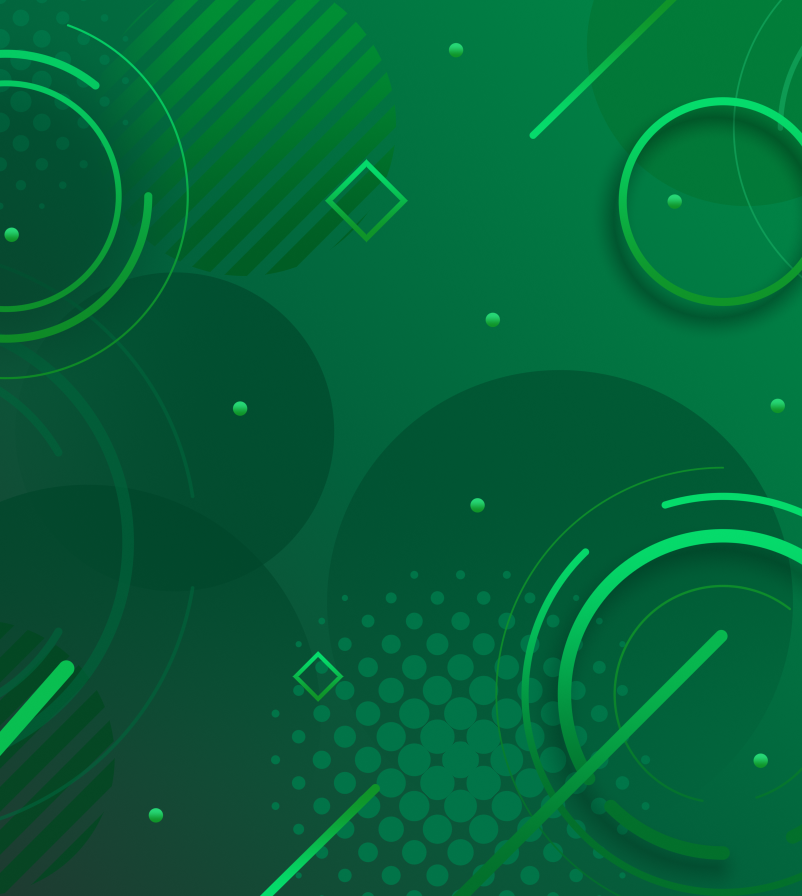
Reproduce this background procedurally as a WebGL 2 fragment shader.

```glsl
#version 300 es
precision highp float;
uniform vec2 u_resolution;
out vec4 fragColor;

const vec3 CHARCOAL = vec3(0.12, 0.23, 0.19);
const vec3 PINE = vec3(0.01, 0.38, 0.235);
const vec3 EMERALD = vec3(0.0, 0.55, 0.28);
const vec3 DEEP = vec3(0.0, 0.275, 0.165);
const vec3 MOSS = vec3(0.01, 0.44, 0.17);
const vec3 LEAF = vec3(0.06, 0.58, 0.16);
const vec3 MINT = vec3(0.02, 0.86, 0.42);
const vec3 TEAL = vec3(0.0, 0.47, 0.29);

float hash(vec2 p) {
  return fract(sin(dot(p, vec2(12.9898, 78.233))) * 43758.5453);
}
float cover(float d, float px) {
  return 1.0 - smoothstep(-0.7 * px, 0.7 * px, d);
}
vec3 shadow(vec3 base, float d, float blur, float strength) {
  return base * (1.0 - strength * (1.0 - smoothstep(-blur, blur, d)));
}
vec3 ramp(vec3 low, vec3 high, float a, float b, float y) {
  return mix(low, high, smoothstep(a, b, y));
}
float disc(vec2 p, float radius) {
  return length(p) - radius;
}
float ring(vec2 p, float radius, float halfWidth) {
  return abs(disc(p, radius)) - halfWidth;
}
// Round-capped arc, angles in degrees, counterclockwise
float arc(vec2 p, float radius, float halfWidth, float from, float to) {
  float mid = radians(0.5 * (from + to)), span = radians(0.5 * (to - from));
  vec2 q = mat2(cos(mid), -sin(mid), sin(mid), cos(mid)) * p;
  q.y = abs(q.y);
  vec2 tip = radius * vec2(cos(span), sin(span));
  return atan(q.y, q.x) < span ? ring(q, radius, halfWidth) : disc(q - tip, halfWidth);
}
float bar(vec2 p, vec2 a, vec2 b, float halfWidth) {
  vec2 ab = b - a;
  return disc(p - a - ab * clamp(dot(p - a, ab) / dot(ab, ab), 0.0, 1.0), halfWidth);
}
float diamond(vec2 p, float size, float halfWidth) {
  return abs((abs(p.x) + abs(p.y) - size) * 0.7071) - halfWidth;
}
float stripedDisc(vec2 p, float radius, float period) {
  float band = abs(fract((p.x - p.y) * 0.7071 / period) - 0.5) - 0.29;
  return max(disc(p, radius), band * period);
}
// Diagonal dot lattice, dots shrink away from the centre
float halftone(vec2 p, float pitch, float reach, float dotRadius) {
  vec2 q = mat2(0.7071, 0.7071, -0.7071, 0.7071) * p / pitch;
  vec2 cell = floor(q + 0.5);
  float fade = length(cell) * pitch / reach;
  float radius = fade < 1.0 ? dotRadius * (1.0 - 0.85 * pow(fade, 1.4)) : -pitch;
  return length(q - cell) * pitch - radius;
}

void main() {
  vec2 p = gl_FragCoord.xy / u_resolution.y, uv = gl_FragCoord.xy / u_resolution;
  float px = 1.0 / u_resolution.y, t = 0.5 * (uv.x + uv.y);
  // Diagonal backdrop
  vec3 col = mix(CHARCOAL, PINE, min(t / 0.45, 1.0));
  col = mix(col, EMERALD, max(t - 0.45, 0.0) / 0.55);
  // Large translucent discs
  col = mix(col, DEEP, 0.65 * cover(disc(p - vec2(0.195, 0.518), 0.178), px) * smoothstep(-0.08, 0.25, p.x));
  col = mix(col, DEEP, 0.75 * cover(disc(p - vec2(0.098, 0.199), 0.26), px) * smoothstep(0.08, 0.46, p.y));
  col = mix(col, DEEP, 0.55 * cover(disc(p - vec2(0.625, 0.327), 0.26), px) * smoothstep(0.05, 0.5, p.y));
  col = mix(col, MOSS, 0.5 * cover(disc(p - vec2(0.833, 0.948), 0.178), px));
  // Striped discs
  float d = stripedDisc(p - vec2(0.273, 0.861), 0.169, 0.032);
  vec3 tint = ramp(vec3(0.0, 0.36, 0.13), vec3(0.0, 0.57, 0.2), 0.7, 1.0, p.y);
  col = mix(col, tint, 0.9 * cover(d, px) * smoothstep(0.08, 0.25, p.x));
  d = stripedDisc(p - vec2(-0.026, 0.154), 0.154, 0.034);
  col = mix(col, vec3(0.0, 0.28, 0.12), 0.75 * cover(d, px));
  // Halftone clusters
  col = mix(col, TEAL, 0.9 * cover(halftone(p - vec2(0.514, 0.152), 0.0365, 0.225, 0.0205), px));
  col = mix(col, TEAL, 0.75 * cover(halftone(p - vec2(0.0, 0.91), 0.033, 0.16, 0.013), px));
  // Faint arcs, mirrored on the left, then upper right
  vec2 q = p - vec2(-0.108, 0.395);
  d = arc(q, 0.251, 0.0065, -75.0, 75.0);
  d = min(d, arc(vec2(q.x, abs(q.y)), 0.2, 0.0045, 30.0, 80.0));
  d = min(d, arc(vec2(q.x, abs(q.y)), 0.327, 0.002, 9.0, 80.0));
  col = mix(col, vec3(0.0, 0.39, 0.23), 0.65 * cover(d, px));
  q = p - vec2(1.039, 0.857);
  d = min(ring(q, 0.22, 0.001), arc(q, 0.168, 0.003, 120.0, 180.0));
  col = mix(col, vec3(0.08, 0.67, 0.38), 0.65 * cover(d, px));
  // Upper left concentric arcs
  q = p - vec2(0.0065, 0.781);
  d = min(ring(q, 0.126, 0.0033), arc(q, 0.203, 0.0012, -100.0, 70.0));
  d = min(d, arc(q, 0.159, 0.0045, 51.0, 110.0));
  d = min(d, arc(q, 0.159, 0.0045, -100.0, 0.0));
  col = shadow(col, disc(q + vec2(0.0, 0.015), 0.15), 0.06, 0.18);
  col = mix(col, ramp(LEAF, MINT, 0.6, 0.95, p.y) * 0.93, cover(d, px));
  // Upper right ring and its shadow
  q = p - vec2(0.807, 0.775);
  col = shadow(col, ring(q + vec2(0.01, 0.018), 0.112, 0.005), 0.022, 0.42);
  col = mix(col, ramp(LEAF, MINT, 0.66, 0.89, p.y), cover(ring(q, 0.112, 0.0045), px));
  // Lower right concentric arcs
  q = p - vec2(0.807, 0.225);
  col = shadow(col, arc(q + vec2(0.008, 0.016), 0.177, 0.007, 0.0, 270.0), 0.025, 0.28);
  d = min(arc(q, 0.121, 0.0013, 52.0, 259.0), arc(q, 0.121, 0.0013, 288.0, 330.0));
  d = min(d, arc(q, 0.253, 0.001, 90.0, 245.0));
  col = mix(col, ramp(MOSS, LEAF, 0.05, 0.3, p.y), 0.85 * cover(d, px));
  d = min(arc(q, 0.177, 0.0075, -64.0, 212.0), arc(q, 0.177, 0.0075, 225.0, 270.0));
  d = min(d, min(arc(q, 0.221, 0.004, 60.0, 107.0), arc(q, 0.221, 0.004, 134.0, 300.0)));
  col = mix(col, ramp(MOSS, MINT, 0.08, 0.42, p.y), cover(d, px));
  // Diagonal bars
  d = bar(p, vec2(0.5, -0.015), vec2(0.805, 0.29), 0.007);
  col = mix(col, ramp(MOSS, vec3(0.03, 0.72, 0.31), 0.0, 0.28, p.y), cover(d, px));
  d = bar(p, vec2(0.285, -0.012), vec2(0.419, 0.12), 0.005);
  col = mix(col, ramp(MINT, LEAF, 0.0, 0.12, p.y), cover(d, px));
  d = bar(p, vec2(-0.02, 0.147), vec2(0.074, 0.254), 0.009);
  col = mix(col, mix(LEAF, MINT, 0.6), cover(d, px));
  d = bar(p, vec2(0.595, 0.849), vec2(0.77, 1.02), 0.004);
  col = mix(col, ramp(MINT, LEAF, 0.85, 1.0, p.y), cover(d, px));
  // Diamond outlines
  q = p - vec2(0.409, 0.776);
  col = mix(col, ramp(LEAF, MINT, -0.04, 0.04, q.y), cover(diamond(q, 0.042, 0.003), px));
  q = p - vec2(0.355, 0.245);
  col = mix(col, ramp(LEAF, MINT, -0.025, 0.025, q.y), cover(diamond(q, 0.025, 0.0023), px));
  // Beads lit from above
  vec2 beads[9] = vec2[9](vec2(0.509, 0.944), vec2(0.753, 0.775), vec2(0.55, 0.643), vec2(0.268, 0.544),
    vec2(0.868, 0.547), vec2(0.533, 0.436), vec2(0.849, 0.151), vec2(0.174, 0.09), vec2(0.013, 0.738));
  for (int i = 0; i < 9; i++) {
    q = p - beads[i];
    col = mix(col, ramp(LEAF, vec3(0.15, 0.84, 0.46), -0.007, 0.006, q.y), cover(disc(q, 0.008), px));
  }
  // Dither against banding
  fragColor = vec4(col + (hash(gl_FragCoord.xy) - 0.5) / 255.0, 1.0);
}
```
